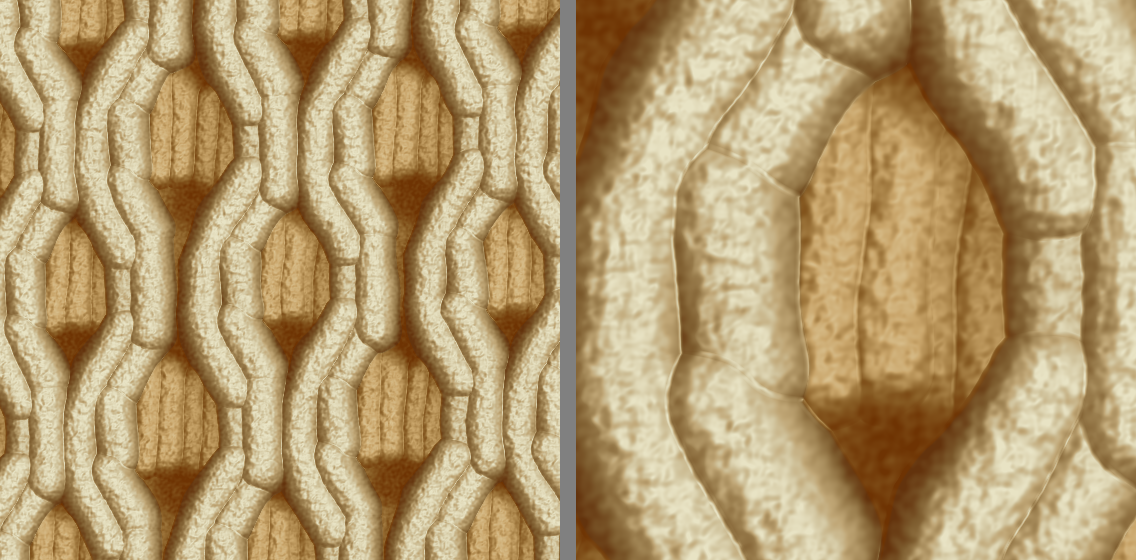
Left: the whole. Right: its middle third, enlarged.
Write a Shadertoy shader that draws this texture.

```glsl
// Chunky chenille knit: staggered columns of braided loops over recessed ribs.

const float COLUMN_WIDTH = 0.1953;  // canvas units
const float PERIOD = 2.6;           // loop length, in column widths
const float NO_YARN = -9.0;
const vec3 TO_LIGHT = vec3(0.45, -0.35, 0.82);  // y runs downwards

const vec3 YARN_RAMP[6] = vec3[6](
    vec3(0.39, 0.20, 0.05), vec3(0.49, 0.36, 0.18), vec3(0.62, 0.51, 0.32),
    vec3(0.75, 0.65, 0.46), vec3(0.82, 0.77, 0.62), vec3(0.91, 0.89, 0.77));

vec2 hash22(vec2 p) {
    vec3 q = fract(vec3(p.xyx) * vec3(0.1031, 0.1030, 0.0973));
    q += dot(q, q.yzx + 33.33);
    return fract((q.xx + q.yz) * q.zy);
}

float gradientDot(vec2 cell, vec2 corner, vec2 f) {
    return dot(hash22(cell + corner) * 2.0 - 1.0, f - corner);
}

float gradientNoise(vec2 p) {
    vec2 cell = floor(p), f = p - cell;
    vec2 u = f * f * f * (f * (f * 6.0 - 15.0) + 10.0);
    vec2 e = vec2(1, 0);
    return mix(mix(gradientDot(cell, e.yy, f), gradientDot(cell, e.xy, f), u.x),
               mix(gradientDot(cell, e.yx, f), gradientDot(cell, e.xx, f), u.x), u.y);
}

// Height of a rounded strand from a to b; z is the height of its axis.
float strand(vec2 p, vec3 a, vec3 b, float radius) {
    vec2 ab = b.xy - a.xy;
    float t = clamp(dot(p - a.xy, ab) / dot(ab, ab), 0.0, 1.0);
    vec2 d = (p - a.xy - ab * t) / radius;
    float s = dot(d, d);
    return mix(a.z, b.z, t) + radius * (1.0 - 0.5 * s - 0.5 * s * s);
}

vec3 outerCurve(float t) {
    return vec3(0.02 - 0.38 * sin(3.1416 * t), mix(0.07, 2.05, t), 0.28);
}

// Raised yarn of one loop, from its arch down to its tail.
float loopHeight(vec2 p, float r) {
    float h = strand(p, vec3(0.27, 0.13, 0.22), vec3(0.02, 0.62, 0.28), r);
    h = max(h, strand(p, vec3(-0.06, 0.76, 0.33), vec3(0.03, 1.27, 0.29), r));
    h = max(h, strand(p, vec3(-0.05, 1.38, 0.36), vec3(0.23, 1.87, 0.30), r));
    h = max(h, strand(p, vec3(0.23, 2.00, 0.31), vec3(0.28, 2.78, 0.36), r));
    h = max(h, strand(p, vec3(0.03, 2.15, 0.16), vec3(0.07, 2.60, 0.14), r));
    for (int i = 0; i < 5; i++) {
        float t = float(i) / 5.0;
        h = max(h, strand(p, outerCurve(t), outerCurve(t + 0.2), r));
    }
    return h;
}

// Recessed ribs: a pair beside the loop and a lower pair beside its tail.
float ribHeight(vec2 p) {
    float h = NO_YARN;
    for (int i = 0; i < 2; i++) {
        float x = 0.19 * float(i);
        h = max(h, strand(p, vec3(0.28 + x, 0.48, 0.0), vec3(0.29 + x, 1.32, 0.02), 0.13));
        h = max(h, strand(p, vec3(x - 0.38, 1.92, -0.05), vec3(x - 0.38, 2.68, -0.07), 0.12));
    }
    return h;
}

// Surface height in x, and how far the yarn stands above the ground in y.
vec2 knit(vec2 p) {
    vec2 bend = vec2(gradientNoise(p * 2.3), gradientNoise(p * 2.3 + 31.7));
    vec2 q = p + 0.045 * bend;
    float yarn = NO_YARN, ground = -0.1;
    for (int i = -1; i <= 1; i++) {
        float column = floor(q.x + 0.5) + float(i);
        float odd = mod(column, 2.0);
        vec2 local = vec2(q.x - column + 0.09 * odd, q.y - 0.5 * PERIOD * odd);
        if (abs(local.x) > 0.85) continue;
        float row = floor((local.y + 0.15) / PERIOD);
        for (int j = 0; j < 2; j++) {
            vec2 id = vec2(column, row - float(j));
            vec2 vary = hash22(id + 57.0) - 0.5;
            vec2 s = vec2(local.x, local.y - id.y * PERIOD) + 0.06 * vary;
            yarn = max(yarn, loopHeight(s, 0.152 + 0.014 * vary.x));
            ground = max(ground, ribHeight(s));
        }
    }
    // Dark gaps between neighbouring columns, twice per loop.
    vec2 gap = vec2(fract(q.x) - 0.5, mod(q.y + 0.35, 0.5 * PERIOD) - 0.25 * PERIOD);
    ground -= 0.38 * exp(-30.0 * dot(gap, gap));
    float fuzz = 0.035 * gradientNoise(p * 17.0) + 0.014 * gradientNoise(p * 34.0);
    return vec2(max(yarn, ground) + fuzz, yarn - ground);
}

vec3 yarnColor(float tone) {
    float t = clamp(tone, 0.0, 0.999) * 5.0;
    int i = int(t);
    return mix(YARN_RAMP[i], YARN_RAMP[i + 1], fract(t));
}

void mainImage(out vec4 fragColor, in vec2 fragCoord) {
    vec2 uv = fragCoord / iResolution.xy;
    uv.y = 1.0 - uv.y;
    // Slightly leaning lattice, measured in column widths.
    vec2 p = vec2(uv.x + 0.053 * (uv.y - 0.508) - 0.827,
                  uv.y + 0.040 * (uv.x - 0.827) - 0.289) / COLUMN_WIDTH;

    // Surface normal, soft light and cast shadow.
    vec2 e = vec2(0.018, 0.0);
    vec2 surface = knit(p);
    float h = surface.x;
    vec2 slope = (vec2(knit(p + e.xy).x, knit(p + e.yx).x) - h) / e.x;
    vec3 normal = normalize(vec3(-slope, 1.0));
    float light = 0.5 * normal.z + 0.5 * max(dot(normal, normalize(TO_LIGHT)), 0.0);
    float shadow = smoothstep(0.05, 0.40, knit(p + 0.28 * TO_LIGHT.xy).x - h);
    float openness = mix(0.08, 1.0, smoothstep(-0.36, 0.42, h));

    // Fibre speckle and a warmer tint in the recesses.
    float speckle = 0.13 * gradientNoise(p * 29.0 + 9.0) + 0.06 * gradientNoise(p * 1.3);
    float tone = openness * (0.12 + 0.9 * light) * (1.0 - 0.25 * shadow) + speckle;
    float recess = 1.0 - smoothstep(-0.05, 0.05, surface.y);
    vec3 color = yarnColor(tone) + recess * vec3(0.04, 0.0, -0.04);
    fragColor = vec4(clamp(color, 0.0, 1.0), 1.0);
}
```
